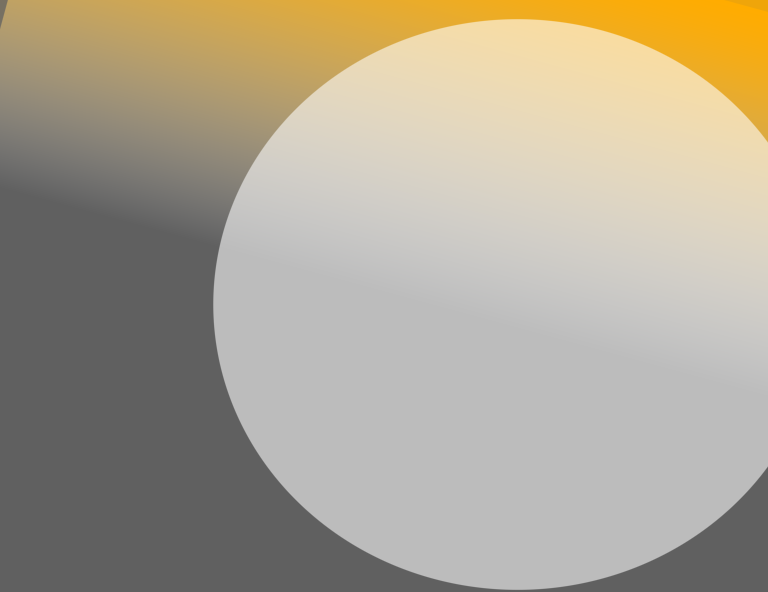
Write a Shadertoy shader that draws this background.

```glsl
// A pale translucent ellipse over dark grey, lit by a tilted amber glow from above.

// Positions are in canvas heights, on a canvas ASPECT wide.
const float ASPECT = 1.3;
const vec3 GREY = vec3(0.377);
const vec3 AMBER = vec3(1.0, 0.675, 0.0);
const vec3 WHITE = vec3(1.0);

const float GLOW_TILT = 0.265;          // radians
const vec2 GLOW_START = vec2(0.0, 0.683);
const float GLOW_LENGTH = 0.627;
const float GLOW_CURVE = 1.35;
const float GLOW_LEFT = -0.249;         // left side of the tilted panel
const float LEFT_STRENGTH = 0.25;       // glow left beyond each panel side
const float TOP_STRENGTH = 0.9;

const vec2 DISC_CENTER = vec2(0.876, 0.4856);
const vec2 DISC_RADII = vec2(0.515, 0.482);
const float DISC_OPACITY = 0.58;

// Coverage of the inside of a signed distance, softened over one pixel.
float coverage(float dist, float pixel) {
    return 1.0 - smoothstep(-pixel, pixel, dist);
}

float ellipseDistance(vec2 p, vec2 radii) {
    float k = length(p / radii);
    float slope = length(p / (radii * radii));
    return k * (k - 1.0) / max(slope, 0.0001);
}

vec3 glowOver(vec3 base, vec2 p, float pixel) {
    vec2 rise = vec2(sin(GLOW_TILT), cos(GLOW_TILT));
    vec2 along = vec2(rise.y, -rise.x);
    float height = dot(p - GLOW_START, rise);
    float t = clamp(height / GLOW_LENGTH, 0.0, 1.0);
    float amount = 1.0 - pow(1.0 - t, GLOW_CURVE);

    // The panel sides cut the glow along two straight lines.
    float insideLeft = coverage(GLOW_LEFT - dot(p, along), pixel);
    float insideTop = coverage(height - GLOW_LENGTH, pixel);
    float strength = mix(LEFT_STRENGTH, 1.0, insideLeft)
                   * mix(TOP_STRENGTH, 1.0, insideTop);

    // The tint fades to white as it becomes transparent.
    vec3 tint = mix(WHITE, AMBER, amount);
    return mix(base, tint, amount * strength);
}

void mainImage(out vec4 fragColor, in vec2 fragCoord) {
    vec2 p = fragCoord / iResolution.xy * vec2(ASPECT, 1.0);
    float pixel = 0.75 / iResolution.y;

    // Grey ground and amber glow
    vec3 color = glowOver(GREY, p, pixel);

    // Translucent disc
    float disc = coverage(ellipseDistance(p - DISC_CENTER, DISC_RADII), pixel);
    color = mix(color, WHITE, DISC_OPACITY * disc);

    fragColor = vec4(color, 1.0);
}
```
